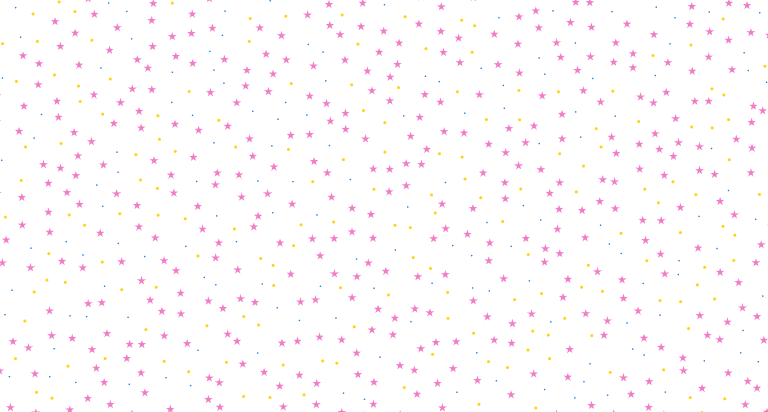
This pattern is drawn by a Shadertoy shader. Its source:

```glsl
#define ROWS 19.2
#define GRID_TILT 0.42
#define JITTER 0.54
#define STAR_RADIUS 0.0104
#define STAR_INNER 0.43
#define DOT_RADIUS 0.0036
#define SPECK_RADIUS 0.0018
#define STAR_SHARE 0.56
#define DOT_SHARE 0.22
#define PINK vec3(0.945, 0.49, 0.79)
#define YELLOW vec3(1.0, 0.83, 0.08)
#define BLUE vec3(0.08, 0.52, 0.92)

vec3 hash3(vec2 p) {
    vec3 q = fract(p.xyx * vec3(0.1031, 0.1030, 0.0973));
    q += dot(q, q.yxz + 33.33);
    return fract((q.xxy + q.yzz) * q.zyx);
}

// Signed distance to an upright five-pointed star
float starDistance(vec2 p, float radius, float inner) {
    const vec2 foldA = vec2(0.80902, -0.58779);
    const vec2 foldB = vec2(-0.80902, -0.58779);
    p.x = abs(p.x);
    p -= 2.0 * max(dot(foldA, p), 0.0) * foldA;
    p -= 2.0 * max(dot(foldB, p), 0.0) * foldB;
    p.x = abs(p.x);
    p.y -= radius;
    vec2 edge = inner * vec2(-foldA.y, foldA.x) - vec2(0.0, 1.0);
    float along = clamp(dot(p, edge) / dot(edge, edge), 0.0, radius);
    return length(p - edge * along) * sign(p.y * edge.x - p.x * edge.y);
}

void mainImage(out vec4 fragColor, in vec2 fragCoord) {
    float pixel = 1.0 / iResolution.y;
    vec2 uv = fragCoord * pixel;

    // Tilted grid, alternate rows staggered
    float c = cos(GRID_TILT), s = sin(GRID_TILT);
    mat2 tilt = mat2(c, s, -s, c);
    vec2 grid = tilt * uv * ROWS + 40.0;
    float row = floor(grid.y);

    vec3 color = vec3(1.0);
    for (int j = -1; j <= 1; j++) {
        float y = row + float(j);
        float stagger = 0.5 * mod(y, 2.0);
        float column = floor(grid.x - stagger);
        for (int i = -1; i <= 1; i++) {
            vec2 cell = vec2(column + float(i), y);
            vec3 rnd = hash3(cell);
            vec2 center = cell + 0.5 + vec2(stagger, 0.0) + (rnd.xy - 0.5) * JITTER;
            vec2 p = (grid - center) * tilt / ROWS;

            // Evenly mixed choice of confetti kind
            float kind = fract(dot(cell, vec2(0.7549, 0.5698)) + 0.35 * rnd.z);
            float d;
            vec3 ink;
            if (kind < STAR_SHARE) {
                d = starDistance(p, STAR_RADIUS, STAR_INNER);
                ink = PINK;
            } else if (kind < STAR_SHARE + DOT_SHARE) {
                d = length(p) - DOT_RADIUS;
                ink = YELLOW;
            } else {
                d = length(p) - SPECK_RADIUS;
                ink = BLUE;
            }
            color = mix(color, ink, clamp(0.5 - d / pixel, 0.0, 1.0));
        }
    }
    fragColor = vec4(color, 1.0);
}
```
